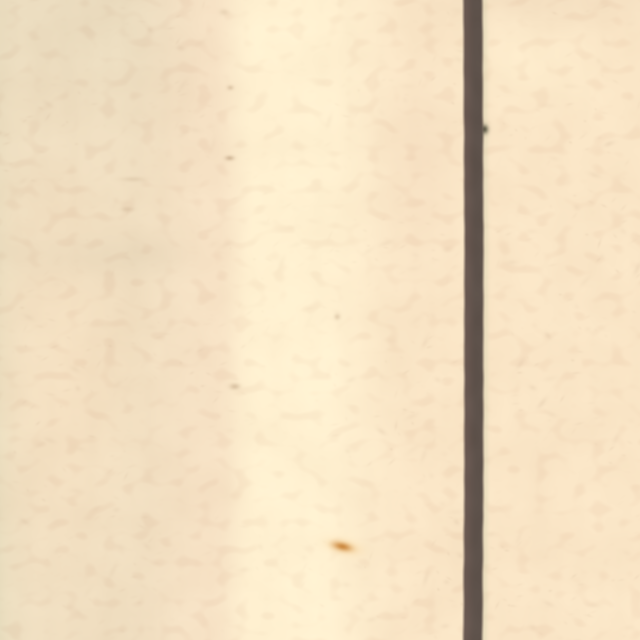
This texture is drawn by a Shadertoy shader. Its source:

```glsl
// Aged cream paper crossed by one dark vertical ruled line.
// Soft horizontal tone bands and gradient-noise mottling form the sheet;
// hashed cells scatter fibres, and a few elliptical stains sit on top.

const vec3 SHADE_TONE = vec3(0.936, 0.868, 0.752);
const vec3 BLUSH_TONE = vec3(0.966, 0.884, 0.770);
const vec3 CREAM_TONE = vec3(1.000, 0.943, 0.818);
const vec3 WARM_TONE  = vec3(0.980, 0.900, 0.778);
const vec3 INK_TONE   = vec3(0.365, 0.318, 0.290);
const vec3 FIBRE_TONE = vec3(0.80, 0.69, 0.58);
const vec3 SPECK_TONE = vec3(0.70, 0.58, 0.45);
const vec3 RUST_TONE  = vec3(0.78, 0.51, 0.22);
const float LINE_X = 0.7390;
const float LINE_HALF_WIDTH = 0.0149;
const float LINE_SOFTNESS = 0.0034;
const float MOTTLE = 0.030;
const float BLOTCH = 0.030;
const float FIBRE_STRENGTH = 0.22;
const float SPECK_STRENGTH = 0.75;

vec2 hash2(vec2 p) {
    vec3 q = fract(p.xyx * vec3(0.1031, 0.1030, 0.0973));
    q += dot(q, q.yzx + 33.33);
    return fract((q.xx + q.yz) * q.zy);
}

float gradientDot(vec2 cell, vec2 offset) {
    float angle = 6.2832 * hash2(cell).x;
    return dot(vec2(cos(angle), sin(angle)), offset);
}

float gradientNoise(vec2 p) {
    vec2 i = floor(p), f = fract(p);
    vec2 u = f * f * f * (f * (f * 6.0 - 15.0) + 10.0);
    float low = mix(gradientDot(i, f), gradientDot(i + vec2(1, 0), f - vec2(1, 0)), u.x);
    float high = mix(gradientDot(i + vec2(0, 1), f - vec2(0, 1)),
                     gradientDot(i + vec2(1, 1), f - vec2(1, 1)), u.x);
    return mix(low, high, u.y);
}

float fbm(vec2 p) {
    float sum = 0.0, amplitude = 0.6;
    for (int i = 0; i < 4; i++) {
        sum += amplitude * gradientNoise(p);
        p = p * 2.03 + 17.3;
        amplitude *= 0.5;
    }
    return sum;
}

// Soft elliptical spot, 1 at its centre
float blob(vec2 p, vec2 centre, vec2 radius) {
    vec2 d = (p - centre) / radius;
    return exp(-dot(d, d));
}

// Short, faint, randomly turned strokes, one candidate per cell
float fibres(vec2 p, float cells, float density) {
    vec2 grid = p * cells, home = floor(grid);
    float cover = 0.0;
    for (int y = -1; y <= 1; y++)
    for (int x = -1; x <= 1; x++) {
        vec2 id = home + vec2(x, y);
        vec2 place = hash2(id + 5.7), kind = hash2(id + 41.3);
        float angle = (place.x + kind.y - 1.0) * 1.5;
        vec2 dir = vec2(cos(angle), sin(angle));
        vec2 d = grid - id - place;
        float along = dot(d, dir), across = dot(d, vec2(-dir.y, dir.x));
        vec2 s = vec2(along / mix(0.12, 0.34, kind.y), across / 0.11);
        cover = max(cover, step(kind.x, density) * (0.35 + 0.65 * place.y) * exp(-dot(s, s)));
    }
    return cover;
}

vec3 paper(vec2 p) {
    float x = p.x + 0.014 * gradientNoise(p * vec2(2.0, 5.0));
    vec3 c = mix(SHADE_TONE, BLUSH_TONE, smoothstep(0.19, 0.34, x));
    c = mix(c, CREAM_TONE, smoothstep(0.335, 0.400, x));
    c = mix(c, WARM_TONE, smoothstep(0.48, 0.66, x));

    // Broad lights and shadows
    float left = 1.0 - smoothstep(0.24, 0.36, p.x);
    c += left * vec3(0.024, 0.012, 0.008) * blob(p, vec2(0.10, 0.40), vec2(0.13, 0.30));
    c -= left * vec3(0.018, 0.010, 0.008) * blob(p, vec2(0.12, 0.98), vec2(0.20, 0.16));
    c -= left * vec3(0.024, 0.020, 0.018) * blob(p, vec2(0.17, 0.60), vec2(0.17, 0.035));
    c -= vec3(0.035, 0.010, 0.014) * exp(-p.x / 0.022) * (1.0 - 0.7 * p.y);
    c += vec3(0.014, 0.026, 0.024) * blob(p, vec2(0.83, 0.90), vec2(0.10, 0.06));
    c -= vec3(0.020, 0.022, 0.020) * blob(p, vec2(0.86, 1.0), vec2(0.20, 0.045));
    c -= vec3(0.008, 0.014, 0.010) * blob(p, vec2(0.65, 0.74), vec2(0.06, 0.16));

    // Cloudy mottling, pinkish blotches and faint vertical streaks
    c += MOTTLE * vec3(0.7, 1.0, 1.1) * fbm(p * vec2(9.0, 11.0));
    float blotch = smoothstep(0.05, 0.5, gradientNoise(p * vec2(34.0, 48.0) + 3.7));
    c -= BLOTCH * vec3(0.6, 1.0, 1.0) * blotch;
    c += 0.006 * gradientNoise(p * vec2(45.0, 3.0));
    return c;
}

void mainImage(out vec4 fragColor, in vec2 fragCoord) {
    vec2 p = fragCoord / iResolution.xy;
    vec3 c = paper(p);

    // Fibres thin out on the bright central band
    float wear = mix(1.0, 0.35, blob(p, vec2(0.45, 0.5), vec2(0.10, 2.0)));
    wear *= smoothstep(-0.35, 0.35, gradientNoise(p * 6.0 + 9.0));
    float fibre = max(fibres(p, 27.0, 0.32), 0.7 * fibres(p + 3.1, 50.0, 0.30));
    c = mix(c, FIBRE_TONE, FIBRE_STRENGTH * wear * fibre);

    // Individual specks
    float speck = 0.65 * blob(p, vec2(0.359, 0.753), vec2(0.007, 0.004));
    speck += 0.45 * blob(p, vec2(0.360, 0.863), vec2(0.005, 0.004));
    speck += 0.55 * blob(p, vec2(0.367, 0.396), vec2(0.008, 0.005));
    speck += 0.40 * blob(p, vec2(0.527, 0.505), vec2(0.005, 0.005));
    speck += 0.25 * blob(p, vec2(0.350, 0.981), vec2(0.007, 0.005));
    speck += 0.25 * blob(p, vec2(0.208, 0.720), vec2(0.018, 0.004));
    speck += 0.25 * blob(p, vec2(0.199, 0.673), vec2(0.010, 0.004));
    c = mix(c, SPECK_TONE, SPECK_STRENGTH * speck);

    // Rust stain: pale halo and tilted orange body
    vec2 r = p - vec2(0.535, 0.146);
    r.y += 0.18 * r.x;
    c = mix(c, vec3(0.99, 0.84, 0.60), 0.5 * blob(r, vec2(0.003, 0.0), vec2(0.024, 0.011)));
    c = mix(c, RUST_TONE, 0.9 * blob(r, vec2(0.0), vec2(0.014, 0.0065)));

    // Ruled line with barely wavering edges, a cool fringe and a side blot
    float bend = 0.0016 * sin(3.1416 * p.y) + 0.0008 * gradientNoise(vec2(p.y * 30.0, 2.5));
    float offset = p.x - LINE_X - bend;
    float edge = abs(offset) - LINE_HALF_WIDTH;
    float soft = max(LINE_SOFTNESS, 0.75 / iResolution.x);
    c = mix(c, vec3(0.84, 0.83, 0.70), 0.4 * blob(vec2(offset, 0.0), vec2(0.018, 0.0), vec2(0.005, 1.0)));
    c = mix(c, vec3(0.30, 0.29, 0.22), 0.85 * blob(p, vec2(0.757, 0.798), vec2(0.006, 0.007)));
    vec3 ink = INK_TONE + 0.02 * gradientNoise(p * vec2(40.0, 25.0));
    ink += vec3(0.045, 0.025, 0.025) * smoothstep(0.004, -0.012, offset);
    c = mix(c, ink, 1.0 - smoothstep(-soft, soft, edge));

    fragColor = vec4(clamp(c, 0.0, 1.0), 1.0);
}
```
